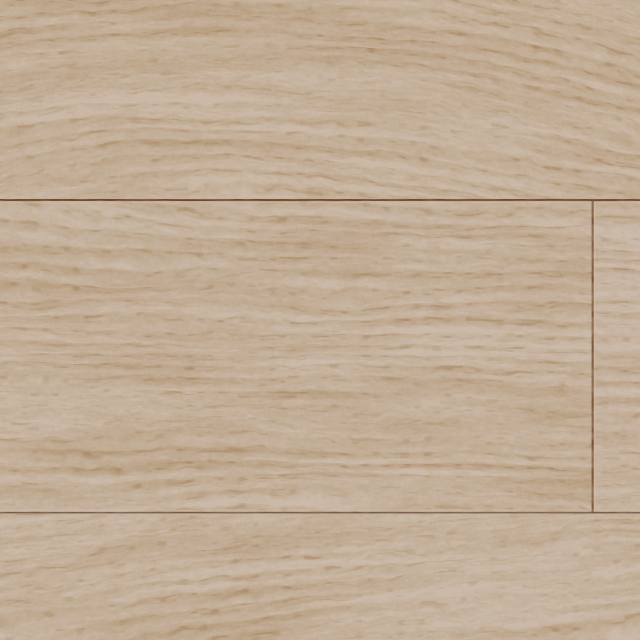
Give the GLSL for this texture, as a three.js fragment shader.

```glsl
varying vec2 vUv;

float hash(vec2 p) {
  vec3 q = fract(vec3(p.xyx) * 0.1031);
  q += dot(q, q.yzx + 33.33);
  return fract((q.x + q.y) * q.z);
}

float noise(vec2 p) {
  vec2 i = floor(p), f = fract(p);
  f = f * f * (3.0 - 2.0 * f);
  return mix(mix(hash(i), hash(i + vec2(1.0, 0.0)), f.x),
             mix(hash(i + vec2(0.0, 1.0)), hash(i + 1.0), f.x), f.y);
}

float fbm(vec2 p) {
  float sum = 0.0, amp = 0.53;
  for (int i = 0; i < 4; i++) {
    sum += amp * noise(p);
    p = p * 2.03 + 17.3;
    amp *= 0.5;
  }
  return sum;
}

// Height of the grain lines, bent differently on each board
float grainHeight(vec2 p, float row, float seed) {
  float bend = 0.04 * p.x;
  if (row > 0.5) bend = 0.22 * (p.x - 0.38) * (p.x - 0.38);
  if (row < -0.5) bend = -0.08 * p.x;
  vec2 q = p + seed;
  float y = p.y + bend;
  y += 0.05 * (noise(q * vec2(2.2, 6.0)) - 0.5);
  y += 0.016 * (noise(q * vec2(6.0, 22.0)) - 0.5);
  return y + 0.005 * (noise(q * vec2(34.0, 60.0)) - 0.5);
}

// Growth rings: slow darkening, then a quick return to pale wood
float rings(float y, float count) {
  float s = fract(y * count);
  return smoothstep(0.15, 0.75, s) * (1.0 - smoothstep(0.8, 1.0, s));
}

vec3 wood(vec2 p, float row, float seed) {
  float y = grainHeight(p, row, seed);
  vec2 g = vec2(p.x, y) + seed;
  float broad = fbm(g * vec2(1.6, 13.0));
  float streak = fbm(g * vec2(5.0, 62.0));
  float fiber = noise(g * vec2(45.0, 240.0));
  float fleck = noise(g * vec2(110.0, 300.0) + 5.0);
  float dash = noise(g * vec2(62.0, 270.0) + 31.0);
  float ring = rings(y + 0.02 * broad, 44.0);
  float ringFade = smoothstep(0.25, 0.65, noise(g * vec2(3.0, 17.0) + 9.0));

  float tone = 0.81 + 0.44 * (broad - 0.5) + 0.66 * (streak - 0.5);
  tone += 0.2 * (fiber - 0.5) + 0.17 * (fleck - 0.5);
  tone -= (0.3 * ring - 0.09) * ringFade * (0.4 + 1.2 * dash);
  // Short dark pores gather in the ring bands
  tone -= 0.3 * smoothstep(0.62, 0.9, dash) * (0.25 + 0.75 * ring);
  tone += 0.13 * (noise(p * 300.0) - 0.5);

  vec3 darkGrain = vec3(0.68, 0.565, 0.425);
  vec3 paleWood = vec3(0.79, 0.721, 0.65);
  return mix(darkGrain, paleWood, clamp(tone, -0.15, 1.05));
}

float seam(float d, float halfWidth) {
  return 1.0 - smoothstep(halfWidth - 0.0009, halfWidth + 0.0012, abs(d));
}

void main() {
  vec2 p = vUv;

  // Board layout: wide rows, with one end joint in the middle row
  float row = floor((p.y - 0.199) / 0.4885);
  float inMiddle = step(abs(row), 0.5);
  float endPiece = inMiddle * step(0.926, p.x);
  float seed = 7.3 + row * 3.7 + endPiece * 11.9;
  vec3 color = wood(p, row, seed);
  color += endPiece * vec3(0.005, 0.006, 0.012);
  color -= step(0.5, row) * vec3(0.002, 0.004, 0.008);

  // Pale bevels beside the joints
  float upper = p.y - 0.6875;
  float lower = p.y - 0.199;
  float joint = p.x - 0.926;
  float bevel = max(seam(upper + 0.004, 0.0014), seam(lower - 0.0035, 0.0012));
  bevel = max(bevel, inMiddle * seam(joint - 0.0035, 0.0014));
  color = mix(color, vec3(0.81, 0.73, 0.65), 0.45 * bevel);

  // Dark joints with slight wear along their length
  float wearX = 0.75 + 0.25 * noise(vec2(p.x * 70.0, row));
  float wearY = 0.6 + 0.4 * noise(vec2(3.0, p.y * 110.0));
  color = mix(color, vec3(0.41, 0.26, 0.15), seam(upper, 0.0014) * wearX);
  color = mix(color, vec3(0.46, 0.35, 0.28), seam(lower, 0.0011) * wearX);
  color = mix(color, vec3(0.46, 0.32, 0.2), inMiddle * seam(joint, 0.0015) * wearY);

  gl_FragColor = vec4(color, 1.0);
}
```
